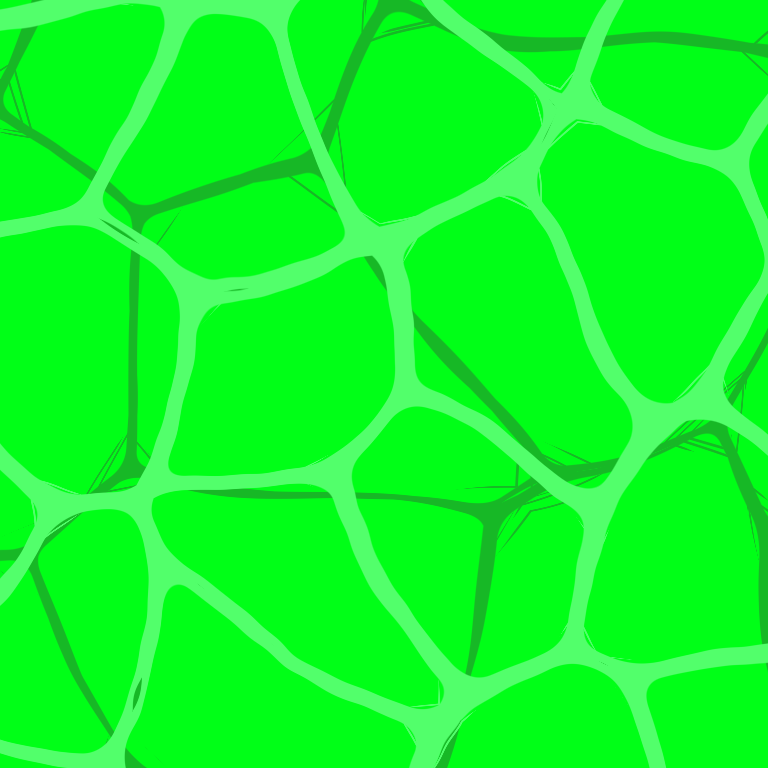
A Shadertoy shader for this texture:

```glsl
// Hand-inked net of pale green cells over a sketchy dark net on vivid green.

const vec3 BASE_GREEN = vec3(0.0, 1.0, 0.09);
const vec3 PALE_GREEN = vec3(0.32, 1.0, 0.42);
const vec3 DARK_GREEN = vec3(0.09, 0.72, 0.15);

const float PALE_GRID = 3.4;         // cells across the canvas
const float DARK_GRID = 2.2;
const float PALE_HALF_WIDTH = 0.0115; // in canvas units
const float DARK_HALF_WIDTH = 0.0042;
const float BEND = 0.075;            // large curves of the lines
const float STROKE_DRIFT = 0.014;    // spread of repeated dark strokes
const int DARK_STROKES = 3;
const float JITTER = 0.8;
const vec2 PALE_SEED = vec2(17.3, 5.6);
const vec2 DARK_SEED = vec2(41.7, 28.2);

vec2 hash2(vec2 p) {
    vec3 q = fract(p.xyx * vec3(0.1031, 0.1030, 0.0973));
    q += dot(q, q.yzx + 33.33);
    return fract((q.xx + q.yz) * q.zy);
}

float cornerSlope(vec2 cell, vec2 offset) {
    return dot(hash2(cell + offset) * 2.0 - 1.0, offset * -1.0 + fract(vec2(0.0)));
}

// Gradient noise, roughly -0.7 to 0.7
float gradientNoise(vec2 p) {
    vec2 i = floor(p), f = fract(p);
    vec2 u = f * f * f * (f * (f * 6.0 - 15.0) + 10.0);
    vec2 e = vec2(0.0, 1.0);
    float a = dot(hash2(i) * 2.0 - 1.0, f);
    float b = dot(hash2(i + e.yx) * 2.0 - 1.0, f - e.yx);
    float c = dot(hash2(i + e.xy) * 2.0 - 1.0, f - e.xy);
    float d = dot(hash2(i + e.yy) * 2.0 - 1.0, f - e.yy);
    return mix(mix(a, b, u.x), mix(c, d, u.x), u.y);
}

vec2 noise2(vec2 p) {
    return vec2(gradientNoise(p), gradientNoise(p + vec2(37.2, 91.8)));
}

// Distances to the nearest and second nearest cell border, in canvas units
vec2 cellBorders(vec2 p, float grid, vec2 seed) {
    vec2 g = p * grid + seed, cell = floor(g), f = fract(g);
    vec2 nearest = vec2(0.0), nearestCell = vec2(0.0);
    float best = 9.0;
    for (int y = -1; y <= 1; y++)
    for (int x = -1; x <= 1; x++) {
        vec2 o = vec2(x, y);
        vec2 r = o + 0.5 + JITTER * (hash2(cell + o) - 0.5) - f;
        if (dot(r, r) < best) { best = dot(r, r); nearest = r; nearestCell = o; }
    }
    vec2 borders = vec2(9.0);
    for (int y = -2; y <= 2; y++)
    for (int x = -2; x <= 2; x++) {
        if (x == 0 && y == 0) continue;
        vec2 o = nearestCell + vec2(x, y);
        vec2 r = o + 0.5 + JITTER * (hash2(cell + o) - 0.5) - f;
        float d = dot(0.5 * (nearest + r), normalize(r - nearest));
        borders = d < borders.x ? vec2(d, borders.x) : vec2(borders.x, min(borders.y, d));
    }
    return borders / grid;
}

// Antialiased coverage of a stroke
float ink(float d, float halfWidth) {
    float px = 0.7 / iResolution.y;
    return 1.0 - smoothstep(-px, px, d - halfWidth);
}

// Rounds the corner where two borders meet
float roundedCorner(vec2 d, float radius) {
    float h = max(radius - abs(d.x - d.y), 0.0) / radius;
    return d.x - h * h * radius * 0.25;
}

// Thin stroke that cuts off some of the corners
float cornerChord(vec2 d, vec2 p, float span) {
    float chosen = smoothstep(0.05, 0.2, gradientNoise(p * 5.0 + 7.7));
    return ink(abs(d.x + d.y - span), 0.003 * chosen - 0.001);
}

float darkNet(vec2 p) {
    float cover = 0.0;
    vec2 bent = p + BEND * 1.3 * noise2(p * 2.3 + DARK_SEED);
    for (int i = 0; i < DARK_STROKES; i++) {
        vec2 shift = DARK_SEED + float(i) * 13.7;
        vec2 d = cellBorders(bent + STROKE_DRIFT * noise2(p * 4.5 + shift), DARK_GRID, DARK_SEED);
        float pressure = 1.0 + 1.9 * gradientNoise(p * 5.5 + shift * 1.7);
        float width = DARK_HALF_WIDTH * max(pressure, 0.25);
        cover = max(cover, ink(roundedCorner(d, 0.02), width));
        cover = max(cover, cornerChord(d, p + shift, 0.035 + 0.012 * float(i)));
    }
    return cover;
}

// x: stroke coverage, y: small slits left open along the stroke
vec2 paleNet(vec2 p) {
    vec2 bent = p + BEND * noise2(p * 3.1 + PALE_SEED) + 0.004 * noise2(p * 22.0);
    vec2 d = cellBorders(bent, PALE_GRID, PALE_SEED);
    float width = PALE_HALF_WIDTH * (1.0 + 0.25 * gradientNoise(p * 12.0));
    float cover = ink(roundedCorner(d, 0.03), width);
    cover = max(cover, cornerChord(d, p, 0.045));
    float slit = 0.02 * (gradientNoise(p * 13.0 + 3.3) - 0.38);
    return vec2(cover, ink(d.x, min(slit, 0.004)));
}

void mainImage(out vec4 fragColor, in vec2 fragCoord) {
    vec2 p = fragCoord / iResolution.y;
    vec2 pale = paleNet(p);
    vec3 color = mix(BASE_GREEN, DARK_GREEN, darkNet(p));
    color = mix(color, PALE_GREEN, pale.x);
    color = mix(color, DARK_GREEN, pale.y);
    fragColor = vec4(color, 1.0);
}
```
